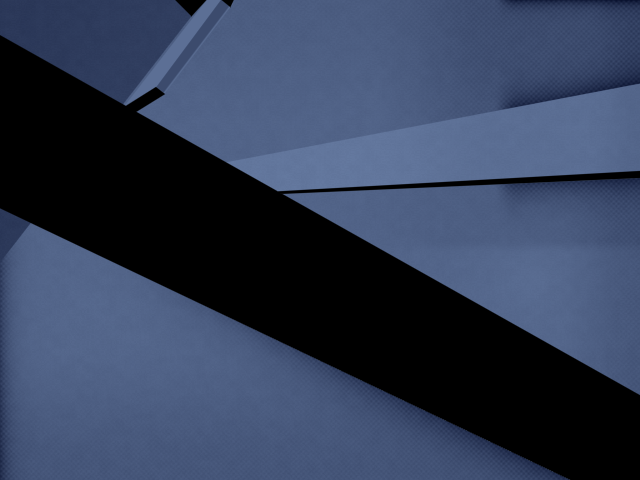
Write a Shadertoy shader that draws this background.

```glsl
const vec3 NAVY = vec3(0.09, 0.13, 0.25);
const vec3 PALE = vec3(0.39, 0.47, 0.62);
const float WALL_LIGHT = 0.76;
const float WEDGE_LIGHT = 0.98;
const float RECESS_LIGHT = 0.26;
const float PANE_X = 1.05;          // where the right-hand shade begins
const float GRAIN = 0.035;
const float HALFTONE = 0.22;
const float HALFTONE_CELLS = 192.0; // dots per canvas height

float hash(vec2 p) {
    return fract(sin(dot(p, vec2(127.1, 311.7))) * 43758.5453);
}

float noise(vec2 p) {
    vec2 i = floor(p), f = fract(p);
    f = f * f * (3.0 - 2.0 * f);
    return mix(mix(hash(i), hash(i + vec2(1, 0)), f.x),
               mix(hash(i + vec2(0, 1)), hash(i + vec2(1, 1)), f.x), f.y);
}

// Signed distance to a line, positive on the left of a -> b
float side(vec2 p, vec2 a, vec2 b) {
    vec2 d = normalize(b - a);
    return d.x * (p.y - a.y) - d.y * (p.x - a.x);
}

float fill(float d) {
    float aa = 0.75 / iResolution.y;
    return smoothstep(-aa, aa, d);
}

// Convex quad with counter-clockwise corners
float quad(vec2 p, vec2 a, vec2 b, vec2 c, vec2 d) {
    return fill(min(min(side(p, a, b), side(p, b, c)),
                    min(side(p, c, d), side(p, d, a))));
}

// Soft shadow that fades with distance on the positive side
float shadow(float d, float width) {
    return exp(-max(d, 0.0) / width) * step(-0.01, d);
}

void mainImage(out vec4 fragColor, in vec2 fragCoord) {
    vec2 p = fragCoord / iResolution.y;
    float right = iResolution.x / iResolution.y;

    // Main edges
    float beamTop = side(p, vec2(0.0, 0.927), vec2(1.333, 0.177));
    float beamLow = side(p, vec2(1.333, -0.069), vec2(0.0, 0.566));
    float wedgeTop = side(p, vec2(0.469, 0.6615), vec2(1.333, 0.826));
    float rodTop = side(p, vec2(0.58, 0.6015), vec2(1.333, 0.644));
    float rodLow = side(p, vec2(0.58, 0.5955), vec2(1.333, 0.629));
    float recess = side(p, vec2(0.0, 0.453), vec2(0.4253, 1.0));
    float pane = smoothstep(PANE_X - 0.025, PANE_X + 0.025, p.x);
    float above = fill(wedgeTop);
    float below = fill(-rodLow);

    // Upper wall, dimmer towards the right and the top
    float upper = WALL_LIGHT - 0.08 * smoothstep(0.72, 1.0, p.y);
    upper -= 0.20 * smoothstep(0.75, PANE_X, p.x);
    upper -= pane * (0.5 * shadow(wedgeTop, 0.03) + 0.55 * shadow(1.0 - p.y, 0.012));
    upper -= 0.12 * smoothstep(1.2, right, p.x);

    // Bright wedge
    float wedge = WEDGE_LIGHT - 0.10 * smoothstep(0.75, PANE_X, p.x);
    wedge -= 0.10 * smoothstep(1.22, right, p.x);

    // Wall between rod and beam
    float middle = WALL_LIGHT + 0.10 * exp(-8.0 * length(p - vec2(1.1, 0.42)));
    middle -= 0.10 * smoothstep(0.47, 0.50, p.y) * smoothstep(0.7, PANE_X, p.x);
    middle -= pane * 0.5 * shadow(-rodLow, 0.03);
    middle -= 0.16 * smoothstep(1.15, right, p.x);

    // Wall below the beam
    float lower = WALL_LIGHT + 0.05 * exp(-6.0 * length(p - vec2(0.2, 0.35)));
    float beamShade = smoothstep(0.15, 0.85, p.x) * shadow(beamLow, 0.04);
    lower -= 0.5 * beamShade + 0.5 * shadow(p.x, 0.02);
    lower -= 0.16 * (1.0 - smoothstep(0.0, 0.3, p.y));

    // Join the wall regions
    float light = mix(wedge, upper, above);
    light = mix(light, middle, below);
    light = mix(light, lower, step(0.0, beamLow));
    float dim = RECESS_LIGHT + 0.14 * smoothstep(0.0, 0.35, p.x) * (1.4 - p.y);
    light = mix(light, dim, fill(recess));

    // Halftone in the shadows, mottling and grain
    vec2 dots = sin(6.28318 * HALFTONE_CELLS * 0.5 * p);
    float shade = clamp(WALL_LIGHT - light, 0.0, 0.4) * (1.0 - fill(recess));
    light += HALFTONE * shade * dots.x * dots.y;
    light += GRAIN * (noise(p * 60.0) + hash(floor(p * 384.0)) - 1.0);

    // Slanted slab: pale face, darker side, thin bright rim
    float face = quad(p, vec2(0.260, 0.780), vec2(0.326, 0.819),
                         vec2(0.462, 1.002), vec2(0.432, 1.002));
    float flank = quad(p, vec2(0.326, 0.819), vec2(0.343, 0.805),
                          vec2(0.486, 0.993), vec2(0.462, 1.002));
    float rim = abs(side(p, vec2(0.343, 0.805), vec2(0.486, 0.993)));
    light = mix(light, 0.90, face);
    light = mix(light, mix(0.85, 0.48, smoothstep(0.001, 0.005, rim)), flank);

    vec3 color = max(mix(NAVY, PALE, light), 0.0);

    // Black parts: slab ends, corner piece, rod and beam
    float foot = quad(p, vec2(0.265, 0.755), vec2(0.344, 0.804),
                         vec2(0.325, 0.819), vec2(0.260, 0.778));
    float cap = quad(p, vec2(0.459, 1.002), vec2(0.480, 0.985),
                        vec2(0.488, 1.002), vec2(0.475, 1.010));
    float corner = quad(p, vec2(0.362, 1.003), vec2(0.399, 0.966),
                           vec2(0.433, 1.003), vec2(0.400, 1.010));
    float rod = fill(min(-rodTop, rodLow)) * step(0.55, p.x);
    float beam = fill(min(-beamTop, -beamLow));
    float black = max(max(max(foot, cap), corner), max(rod, beam));
    fragColor = vec4(color * (1.0 - black), 1.0);
}
```
